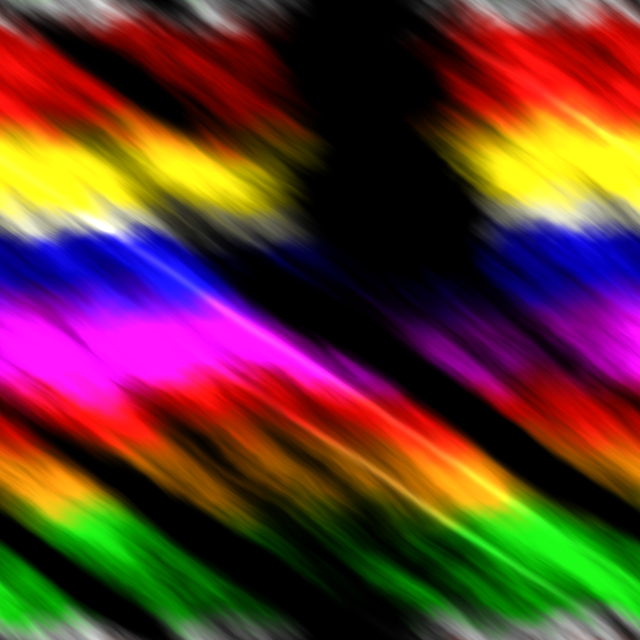
Reproduce this background procedurally as a three.js fragment shader.

```glsl
// Seamless rainbow bands of cloudy light, crossed by slanted dark and bright streaks.
varying vec2 vUv;

vec2 gradientAt(vec2 cell, vec2 period) {
  vec3 p = fract(mod(cell, period).xyx * vec3(0.1031, 0.1030, 0.0973) + 0.137);
  p += dot(p, p.yzx + 33.33);
  float angle = 6.28318 * fract((p.x + p.y) * p.z);
  return vec2(cos(angle), sin(angle));
}

// Gradient noise that wraps after a whole number of cells
float noise(vec2 p, vec2 period) {
  vec2 i = floor(p), f = p - i;
  vec2 w = f * f * f * (f * (f * 6.0 - 15.0) + 10.0);
  vec2 e = vec2(1.0, 0.0);
  float a = dot(gradientAt(i, period), f);
  float b = dot(gradientAt(i + e, period), f - e);
  float c = dot(gradientAt(i + e.yx, period), f - e.yx);
  float d = dot(gradientAt(i + 1.0, period), f - 1.0);
  return mix(mix(a, b, w.x), mix(c, d, w.x), w.y);
}

float fbm(vec2 p, vec2 cells) {
  float sum = 0.0, gain = 1.0;
  for (int i = 0; i < 5; i++) {
    sum += gain * noise(p * cells, cells);
    cells *= 2.0;
    gain *= 0.5;
  }
  return sum;
}

// Whole-number shear of determinant one: x runs along the streaks, y across
vec2 shear(vec2 p) {
  return vec2(p.x + p.y, 2.0 * p.x + 3.0 * p.y);
}

float blob(vec2 p, vec2 center, vec2 size) {
  vec2 d = (fract(p - center + 0.5) - 0.5) / size;
  return exp(-dot(d, d));
}

float streak(vec2 p, vec2 center, vec2 size) {
  vec2 d = fract(shear(p - center) + 0.5) - 0.5;
  d.x -= d.y * 5.0 / 13.0;
  d /= size;
  return exp(-dot(d, d));
}

// Stacked colour bands, white at both ends
vec3 bands(float h) {
  vec3 red = vec3(0.95, 0.02, 0.0);
  vec3 c = mix(vec3(0.9), vec3(0.02, 0.78, 0.0), smoothstep(0.0, 0.05, h));
  c = mix(c, vec3(0.95, 0.55, 0.0), smoothstep(0.15, 0.26, h));
  c = mix(c, red, smoothstep(0.26, 0.36, h));
  c = mix(c, vec3(0.92, 0.0, 0.95), smoothstep(0.36, 0.44, h));
  c = mix(c, vec3(0.03, 0.0, 0.88), smoothstep(0.47, 0.57, h));
  c = mix(c, vec3(0.75, 0.75, 0.65), smoothstep(0.61, 0.66, h));
  c = mix(c, vec3(0.88, 0.82, 0.0), smoothstep(0.66, 0.71, h));
  c = mix(c, red, smoothstep(0.75, 0.85, h));
  return mix(c, vec3(0.9), smoothstep(0.94, 1.0, h));
}

void main() {
  vec2 uv = vUv;
  float cloud = fbm(uv, vec2(4.0, 5.0));
  float ripple = fbm(uv + 0.37, vec2(3.0));
  vec2 slant = shear(uv + 0.012 * vec2(cloud, ripple));
  float wide = fbm(slant, vec2(9.0, 2.0));
  float fine = fbm(slant + 0.21, vec2(7.0, 9.0));
  vec2 p = uv + vec2(0.0, 0.008 * ripple);

  // Broad light, brighter toward the sides
  float light = 0.53 + 0.13 * cos(6.28318 * uv.x) + 0.4 * wide + 0.2 * fine + 0.16 * cloud;
  light += 0.55 * blob(p, vec2(0.24, 0.44), vec2(0.26, 0.10));
  light += 0.35 * blob(p, vec2(0.24, 0.73), vec2(0.28, 0.06));
  light += 0.45 * blob(p, vec2(0.87, 0.76), vec2(0.12, 0.11));
  light += 0.30 * blob(p, vec2(0.13, 0.19), vec2(0.10, 0.08));
  light += 0.45 * streak(p, vec2(0.45, 0.44), vec2(0.14, 0.17));
  light += 0.40 * streak(p, vec2(0.85, 0.14), vec2(0.06, 0.16));

  // Shadows: soft hollows and slanted channels
  vec2 hollow = p + 0.04 * vec2(cloud, ripple);
  light -= 0.75 * blob(hollow, vec2(0.56, 0.89), vec2(0.10, 0.12));
  light -= 0.95 * blob(hollow, vec2(0.61, 0.69), vec2(0.11, 0.08));
  light -= 0.30 * blob(hollow, vec2(0.60, 0.17), vec2(0.11, 0.06));
  light -= 0.30 * blob(hollow, vec2(0.58, 0.53), vec2(0.22, 0.12));
  light -= 1.00 * streak(p, vec2(0.77, 0.33), vec2(0.11, 0.10));
  light -= 0.85 * streak(p, vec2(0.24, 0.21), vec2(0.10, 0.10));
  light -= 0.70 * streak(p, vec2(0.10, 0.10), vec2(0.05, 0.08));
  light -= 0.70 * streak(p, vec2(0.16, 0.90), vec2(0.06, 0.09));
  light = smoothstep(0.08, 1.08, light) * 1.15;

  // Thin rays of light
  float rays = streak(p, vec2(0.43, 0.465), vec2(0.15, 0.024));
  rays += 0.7 * streak(p, vec2(0.69, 0.195), vec2(0.09, 0.022));
  rays += 0.35 * streak(p, vec2(0.90, 0.82), vec2(0.05, 0.03));

  vec3 band = bands(fract(uv.y + 0.045 * cloud + 0.02 * fine));
  vec3 color = band * (light + 0.35 * rays);
  color += 0.22 * rays + 0.3 * max(light - 0.85, 0.0);
  gl_FragColor = vec4(clamp(color, 0.0, 1.0), 1.0);
}
```
